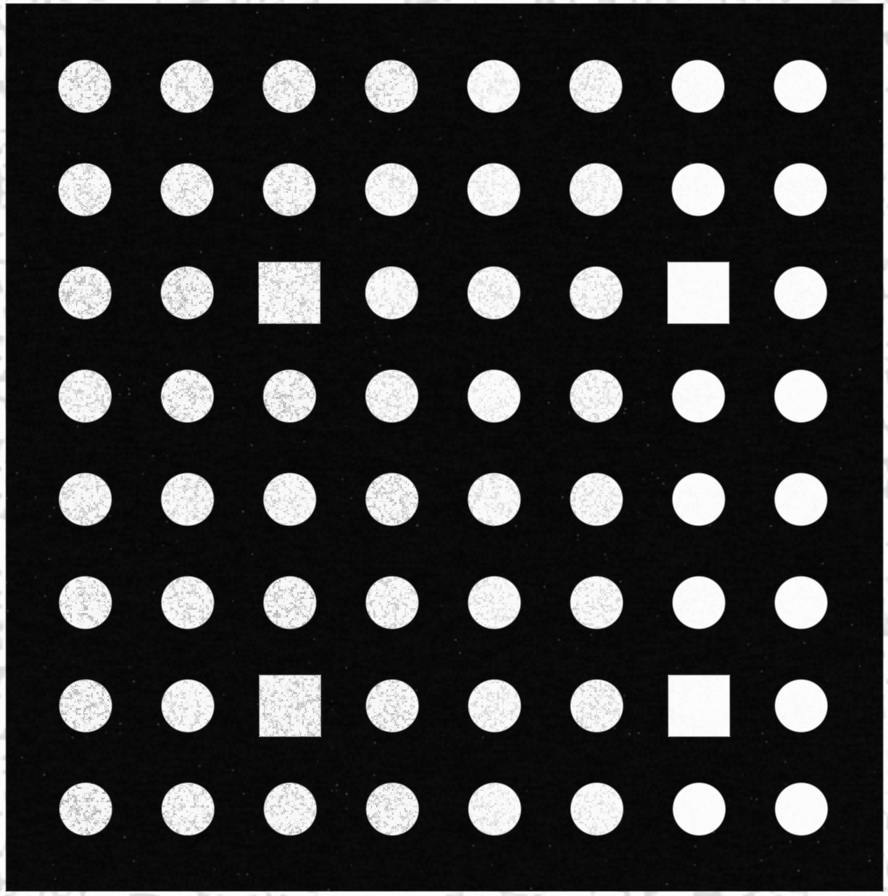
Reproduce this pattern procedurally as a WebGL 1 fragment shader.

```glsl
precision highp float;
uniform vec2 u_resolution;

// Lengths are fractions of the canvas height
#define COUNT 8.0
#define FIRST_DOT vec2(0.0951, 0.0970)
#define PITCH vec2(0.1141, 0.11523)
#define DOT_RADIUS 0.0294
#define SQUARE_HALF 0.0344
#define PANEL_MIN vec2(0.0065, 0.0052)
#define PANEL_MAX vec2(0.9857, 0.9961)
#define SKEW 0.0015
#define SOFTNESS 0.0013
#define GRAIN_SCALE 340.0
#define INK vec3(0.035)
#define PAPER vec3(0.99)

float hash(vec2 p) {
  vec3 q = fract(vec3(p.xyx) * 0.1031);
  q += dot(q, q.yzx + 33.33);
  return fract((q.x + q.y) * q.z);
}

float valueNoise(vec2 p) {
  vec2 cell = floor(p);
  vec2 f = fract(p);
  f = f * f * (3.0 - 2.0 * f);
  float low = mix(hash(cell), hash(cell + vec2(1.0, 0.0)), f.x);
  float high = mix(hash(cell + vec2(0.0, 1.0)), hash(cell + 1.0), f.x);
  return mix(low, high, f.y);
}

float boxDistance(vec2 p, vec2 halfSize) {
  vec2 d = abs(p) - halfSize;
  return length(max(d, 0.0)) + min(max(d.x, d.y), 0.0);
}

float coverage(float distance) {
  float edge = max(SOFTNESS, 0.75 / u_resolution.y);
  return 1.0 - smoothstep(-edge, edge, distance);
}

// Squares replace dots at every fourth column and row
float markDistance(vec2 local, vec2 id) {
  float squareColumn = step(abs(mod(id.x, 4.0) - 2.0), 0.5);
  float squareRow = step(abs(mod(id.y, 4.0) - 1.0), 0.5);
  float dotShape = length(local) - DOT_RADIUS;
  float squareShape = boxDistance(local, vec2(SQUARE_HALF));
  return mix(dotShape, squareShape, squareColumn * squareRow);
}

// Sparse round flecks, one candidate per cell
float flecks(vec2 p, float scale, float density) {
  vec2 cell = floor(p * scale);
  vec2 center = 0.3 + 0.4 * vec2(hash(cell + 17.0), hash(cell + 43.0));
  float spot = 1.0 - smoothstep(0.1, 0.45, length(fract(p * scale) - center));
  return spot * step(1.0 - density, hash(cell + 71.0));
}

// Gray mottling, stronger on the left and uneven between marks
vec3 paperColor(vec2 p, vec2 id) {
  float wear = 1.0 - smoothstep(0.30, 0.80, p.x);
  wear = 0.06 + 0.75 * wear + 0.28 * step(abs(id.x - 5.0), 0.5);
  wear *= 0.7 + 0.6 * hash(id + 5.0);
  float grain = valueNoise(p * GRAIN_SCALE);
  float fine = hash(floor(p * GRAIN_SCALE * 1.5));
  float mottle = smoothstep(0.38, 0.95, 0.65 * grain + 0.35 * fine);
  return PAPER - wear * (0.02 + 0.28 * mottle);
}

// Faint streaks and dust in the black
vec3 inkColor(vec2 p) {
  float grain = valueNoise(p * GRAIN_SCALE) - 0.5;
  float streak = valueNoise(p * vec2(70.0, 290.0)) - 0.5;
  float dust = flecks(p, 190.0, 0.012) * hash(floor(p * 190.0));
  return INK + 0.025 * grain + 0.015 * streak + 0.15 * dust;
}

void main() {
  vec2 p = gl_FragCoord.xy / u_resolution.y;

  // Nearest mark of the lattice, with a slight lean
  vec2 lattice = p - FIRST_DOT;
  lattice.x += SKEW * (p.y - 0.5);
  vec2 id = clamp(floor(lattice / PITCH + 0.5), 0.0, COUNT - 1.0);
  float mark = coverage(markDistance(lattice - id * PITCH, id));

  // Black panel inside a thin paper margin
  vec2 panelCenter = 0.5 * (PANEL_MIN + PANEL_MAX);
  vec2 panelHalf = 0.5 * (PANEL_MAX - PANEL_MIN);
  float panel = coverage(boxDistance(p - panelCenter, panelHalf));

  vec3 color = mix(inkColor(p), paperColor(p, id), mark);
  vec3 margin = PAPER - 0.12 * smoothstep(0.55, 0.95, valueNoise(p * 130.0));
  gl_FragColor = vec4(mix(margin, color, panel), 1.0);
}
```
